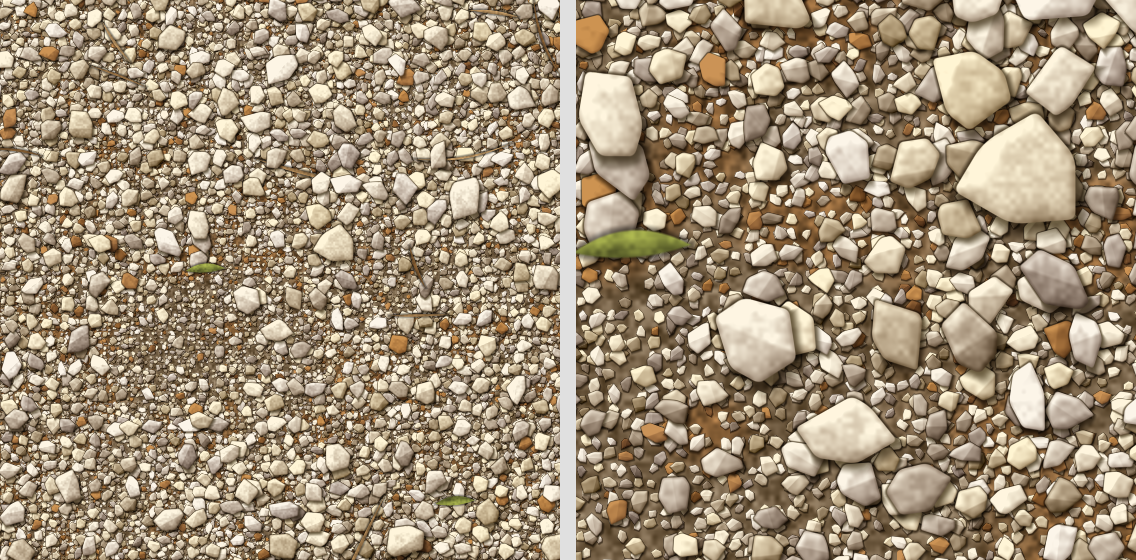
Left: the whole. Right: its middle third, enlarged.
A WebGL 2 fragment shader for this texture:

```glsl
#version 300 es
precision highp float;
// Sunlit limestone gravel over dark soil, with bare patches, litter and dry twigs.
// Layers of jittered cells, fine to coarse, each hold soft convex polygons that are
// lit from the upper left and cast a short shadow on everything below them.
uniform vec2 u_resolution;
out vec4 fragColor;

// Integer hash: three values in 0..1 for a cell and a seed
vec3 hash3(vec2 cell, int seed) {
  uvec3 v = uvec3(ivec3(ivec2(cell), seed)) * 1664525u + 1013904223u;
  v.x += v.y * v.z; v.y += v.z * v.x; v.z += v.x * v.y;
  v ^= v >> 16u;
  v.x += v.y * v.z; v.y += v.z * v.x; v.z += v.x * v.y;
  return vec3(v >> 8u) / 16777216.0;
}

float noise(vec2 p) {
  vec2 i = floor(p), f = fract(p);
  f = f * f * (3.0 - 2.0 * f);
  return mix(mix(hash3(i, 7).x, hash3(i + vec2(1, 0), 7).x, f.x),
             mix(hash3(i + vec2(0, 1), 7).x, hash3(i + vec2(1, 1), 7).x, f.x), f.y);
}

mat2 rotation(float a) {
  float c = cos(a), s = sin(a);
  return mat2(c, s, -s, c);
}

// Brown shade to cream highlight
vec3 earthTone(float t) {
  t = clamp(t, -0.1, 1.04);
  return mix(vec3(0.2, 0.14, 0.05), vec3(0.97, 0.93, 0.83), t)
       - vec3(0.0, 0.03, 0.04) * 4.0 * max(t * (1.0 - t), 0.0);
}

// How far the gravel thins out: gentle waves and a wide patch in the middle
float bareness(vec2 uv) {
  vec2 e = (uv - vec2(0.43, 0.44)) / vec2(0.3, 0.16);
  float waves = sin(uv.x * 13.0 + 3.0 * uv.y) * sin(uv.y * 17.0 - 5.0 * uv.x);
  return clamp(0.12 + 0.22 * waves + 0.8 / (1.0 + dot(e, e) * dot(e, e)), 0.0, 1.0);
}

// Rounded irregular hexagon: outward direction in xy, distance in z
vec3 pebble(vec2 q, vec2 shape) {
  vec3 s = vec3(0, 0, -2);
  vec2 dir = vec2(1, 0);
  for (int k = 0; k < 6; k++) {
    shape = fract(shape * 7.31 + 0.37);
    vec2 side = dir + (shape.x - 0.5) * 0.8 * vec2(-dir.y, dir.x);
    float d = dot(q, side) - 0.68 - 0.3 * shape.y;
    float w = clamp(0.5 + (d - s.z) / 0.28, 0.0, 1.0);
    s = mix(s, vec3(side, d), w) + vec3(0, 0, 0.14 * w * (1.0 - w));
    dir = mat2(0.5, 0.866, -0.866, 0.5) * dir;
  }
  return s;
}

// One size of stone; size runs from 0 for grit to 1 for the largest
vec3 stoneLayer(vec3 color, vec2 uv, float scale, int layer, float size, float grain) {
  vec2 home = floor(uv * scale - 0.5);
  float density = 0.82 * (1.0 - smoothstep(0.45, 1.08, size));
  for (int i = 0; i < 4; i++) {
    vec2 cell = home + vec2(i % 2, i / 2);
    vec3 place = hash3(cell, layer * 2 + 20);
    vec2 p = uv * scale - cell - 0.25 - 0.5 * place.xy;
    float reach = dot(p, p);
    if (reach > 0.56 || place.z > density) continue;
    float thinning = 0.8 * min(size * 2.3, 1.0) * bareness((cell + 0.5) / scale);
    if (place.z > density * (1.0 - thinning)) continue;

    vec3 form = hash3(cell, layer * 2 + 21), look = fract(form.yzx * 53.7 + place);
    float radius = mix(0.34, 0.52, form.z), stretch = mix(0.8, 1.0, look.x);
    mat2 turn = rotation(look.y * 6.283);
    vec2 q = turn * p / radius * vec2(stretch, 1.0 / stretch);
    vec2 light = turn * vec2(-0.53, 0.85);
    vec3 s = pebble(q, form.xy);
    float lit = dot(s.xy, light);

    // Cast shadow
    float shade = 1.0 - smoothstep(0.0, 0.1 + 0.36 * max(-lit, 0.0), s.z);
    shade *= 1.0 - smoothstep(0.4, 0.56, reach);
    color *= 1.0 - shade * vec3(0.58, 0.62, 0.7);

    // Bright top, facet behind a crease, lit and shaded rim
    vec2 facet = normalize(form.yx - 0.5 + 0.001);
    float crease = smoothstep(-0.07, 0.07, dot(q, facet) - 0.5 * look.x + 0.1);
    float tone = mix(mix(0.42, 0.76, size), 1.03, look.z)
               + 0.26 * lit * smoothstep(-0.5, 0.0, s.z)
               + 0.2 * crease * dot(facet, light)
               - 0.2 * smoothstep(-0.14, 0.02, s.z) + 0.28 * (grain - 0.5);
    vec3 stone = earthTone(tone) + (look.x - 0.6) * vec3(0.02, 0.0, -0.09);
    if (fract(look.z * 37.0) < 0.09 * (1.0 - size)) stone *= vec3(0.8, 0.6, 0.38);
    float edge = 0.8 * scale / (u_resolution.y * radius);
    color = mix(color, stone, 1.0 - smoothstep(-edge, edge, s.z));
  }
  return color;
}

// Bent dry stems, a few of them green with a wider blade
vec3 twigs(vec3 color, vec2 uv, float grain) {
  for (int i = 0; i < 12; i++) {
    vec3 a = hash3(vec2(i, 3), 90), b = hash3(vec2(i, 5), 91);
    bool green = i % 6 == 4;
    float span = green ? 0.035 : mix(0.04, 0.12, b.x * b.x);
    vec2 q = uv - a.xy;
    if (dot(q, q) > 2.0 * span * span) continue;
    q = rotation(a.z * 6.283) * q;
    q.y += (b.y - 0.5) * 5.0 * q.x * q.x;
    float taper = max(1.0 - q.x * q.x / (span * span), 0.0);
    float width = taper * (green ? 0.008 : mix(0.0016, 0.0032, b.z));
    float d = max(abs(q.y) - width, abs(q.x) - span);
    color *= 1.0 - 0.45 * (1.0 - smoothstep(0.0, 0.005, d));
    vec3 stem = green ? vec3(0.52, 0.55, 0.24) : mix(vec3(0.45, 0.31, 0.16), vec3(0.74, 0.6, 0.41), b.y);
    stem *= 0.7 + 0.5 * grain + 0.2 * clamp(q.y / 0.003, -1.0, 1.0);
    color = mix(color, stem, 1.0 - smoothstep(-0.001, 0.001, d));
  }
  return color;
}

void main() {
  vec2 uv = gl_FragCoord.xy / u_resolution.y;
  float grain = 0.55 * noise(uv * 300.0) + 0.45 * noise(uv * 120.0);

  // Soil with rusty litter
  float litter = smoothstep(0.5, 0.8, noise(uv * 17.0 + 40.0));
  vec3 color = mix(earthTone(0.55 * grain + 0.05), vec3(0.56, 0.37, 0.18) * (0.4 + grain), 0.7 * litter);

  // Grit, gravel and a few large stones, with stems under the coarsest
  float scale = 120.0;
  for (int layer = 0; layer < 7; layer++) {
    if (layer == 5) color = twigs(color, uv, grain);
    color = stoneLayer(color, uv, scale, layer, float(layer) / 6.0, grain);
    scale *= 0.69;
  }
  fragColor = vec4(clamp(color, 0.0, 1.0), 1.0);
}
```
